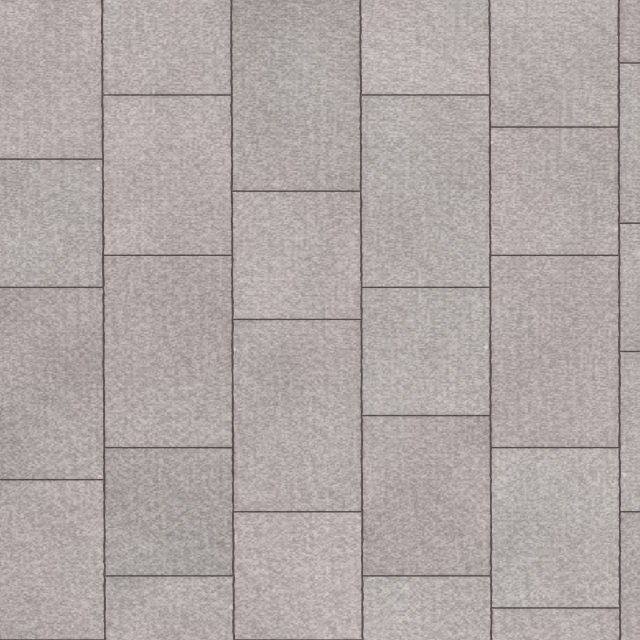
Give the GLSL for this texture, as a WebGL 1 fragment shader.

```glsl
precision highp float;
uniform vec2 u_resolution;

float hash(vec2 p) {
  return fract(sin(dot(p, vec2(127.1, 311.7))) * 43758.5453);
}

float noise(vec2 p) {
  vec2 i = floor(p), f = fract(p);
  f = f * f * (3.0 - 2.0 * f);
  return mix(mix(hash(i), hash(i + vec2(1.0, 0.0)), f.x),
             mix(hash(i + vec2(0.0, 1.0)), hash(i + vec2(1.0, 1.0)), f.x), f.y);
}

float clouds(vec2 p) {
  float sum = 0.0, amp = 0.5;
  for (int i = 0; i < 4; i++) {
    sum += amp * noise(p);
    p = p * 2.1 + 7.3;
    amp *= 0.5;
  }
  return sum / 0.9375;
}

// Cross joints of a column, in twentieths of the height, from the top
vec4 crossJoints(float column) {
  if (column < 0.5) return vec4(0.0, 5.0, 9.0, 15.0);
  if (column < 1.5) return vec4(3.0, 8.0, 14.0, 18.0);
  if (column < 2.5) return vec4(0.0, 6.0, 10.0, 16.0);
  if (column < 3.5) return vec4(3.0, 9.0, 13.0, 18.0);
  if (column < 4.5) return vec4(4.0, 8.0, 14.0, 19.0);
  return vec4(2.0, 7.0, 11.0, 16.0);
}

float lineCover(float dist, float halfWidth, float pixel) {
  return clamp((halfWidth - dist) / pixel + 0.5, 0.0, 1.0);
}

void main() {
  vec2 uv = gl_FragCoord.xy / u_resolution;
  float pixel = 1.0 / min(u_resolution.x, u_resolution.y);
  float down = 1.0 - uv.y;

  // Columns lean slightly and have ragged edges
  float x = uv.x - down * 0.005 * (1.0 - 0.6 * uv.x);
  x += (noise(vec2(uv.y * 140.0, floor(uv.x * 5.0 + 0.7))) - 0.5) * 0.0011;
  float across = (x - 0.1595) / 0.2018 + 1.0;
  float column = floor(across);
  float nearJoint = floor(across + 0.5);
  float side = (across - nearJoint) * 0.2018;

  // Slabs of four, five or six units within each column
  float row = down * 19.963 + 0.037;
  vec4 joints = crossJoints(column);
  vec4 gaps = abs(mod(row - joints + 10.0, 20.0) - 10.0);
  float crossDist = min(min(gaps.x, gaps.y), min(gaps.z, gaps.w)) / 19.963;
  float slab = mod(dot(step(joints, vec4(row)), vec4(1.0)), 4.0);
  vec2 id = vec2(column, slab);
  float tone = hash(id + 3.7);

  // Stone: slab tone, soft mottling and fine grain
  vec2 offset = id * vec2(13.7, 9.1);
  float mottle = clouds(uv * 11.0 + offset) - 0.5;
  float grain = (noise(uv * vec2(230.0, 310.0) + offset) - 0.5) * 0.12
              + (noise(uv * vec2(390.0, 470.0) + offset) - 0.5) * 0.11;
  vec3 color = vec3(0.699, 0.668, 0.657);
  color += (tone - 0.5) * 0.055 + mottle * 0.09 + grain;
  float warmth = clouds(uv * 8.0 + offset + 40.0) - 0.5 + (hash(id + 9.2) - 0.5) * 0.4;
  color += vec3(0.016, -0.006, -0.008) * warmth;

  // Pale chips beside the long joints
  vec2 cell = vec2(nearJoint, floor(uv.y * 10.0));
  vec2 chip = vec2((hash(cell + 5.1) - 0.5) * 0.015,
                   (cell.y + 0.2 + 0.6 * hash(cell + 2.3)) / 10.0);
  float chipDist = length(vec2(side, uv.y) - chip);
  float chipped = step(0.82, hash(cell + 8.8));
  color += 0.13 * chipped * (1.0 - smoothstep(0.0015, 0.0045, chipDist));

  // Dark joints with a faint shaded rim
  float longDist = abs(side);
  color -= 0.05 * exp(-min(longDist, crossDist) / 0.003);
  float ragged = 0.0012 + 0.0006 * noise(vec2(uv.y * 170.0, nearJoint * 5.0));
  float longJoint = lineCover(longDist, ragged, pixel) * 0.88;
  float crossJoint = lineCover(crossDist, 0.0011, pixel) * 0.92;
  vec3 jointColor = vec3(0.31, 0.275, 0.27) + grain * 0.4;
  color = mix(color, jointColor, max(longJoint, crossJoint));

  gl_FragColor = vec4(clamp(color, 0.0, 1.0), 1.0);
}
```
